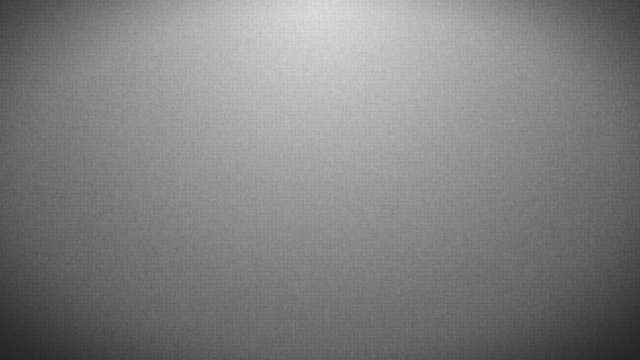
A WebGL 2 fragment shader for this background:

```glsl
#version 300 es
precision highp float;

uniform vec2 u_resolution;
out vec4 outColor;

// Light, in canvas heights
const vec2 GLOW_CENTER = vec2(0.5, 1.0);
const float GLOW_LEVEL = 0.83;
const float GLOW_FALLOFF = 0.44;
const float HOT_SPOT = 0.03;
const float HOT_SPOT_TIGHTNESS = 4.0;

// Corner shade, measured from the middle to the edges
const float SHADE_START = 0.9;
const float SHADE_END = 1.5;
const float SHADE_DEPTH = 0.45;

// Cloth, in cells per canvas height
const float GRAIN_DENSITY = 288.0;
const float THREAD_DENSITY = 92.0;
const float STREAK_RATIO = 0.3;
const float GRAIN_STRENGTH = 0.04;
const float UPRIGHT_STRENGTH = 0.024;
const float LEVEL_STRENGTH = 0.018;
const float WEAVE_STRENGTH = 0.006;
const float TAU = 6.2831853;

float hash(vec2 cell) {
    vec3 p = fract(cell.xyx * 0.1031);
    p += dot(p, p.yzx + 33.33);
    return fract((p.x + p.y) * p.z);
}

// Smooth value noise centred on zero, with its values at cell centres
float noise(vec2 p) {
    p += 0.5;
    vec2 cell = floor(p);
    vec2 f = fract(p);
    f = f * f * (3.0 - 2.0 * f);
    float low = mix(hash(cell), hash(cell + vec2(1.0, 0.0)), f.x);
    float high = mix(hash(cell + vec2(0.0, 1.0)), hash(cell + 1.0), f.x);
    return mix(low, high, f.y) - 0.5;
}

float glow(vec2 offset) {
    float d = length(offset);
    return GLOW_LEVEL - GLOW_FALLOFF * d + HOT_SPOT * exp(-HOT_SPOT_TIGHTNESS * d * d);
}

float cornerShade(vec2 uv) {
    float r = length(uv * 2.0 - 1.0);
    return 1.0 - SHADE_DEPTH * smoothstep(SHADE_START, SHADE_END, r);
}

// Fine grain, short crossed streaks and a faint thread grid
float cloth(vec2 p) {
    vec2 q = p * GRAIN_DENSITY;
    float grain = noise(q);
    float upright = noise(q * vec2(1.0, STREAK_RATIO) + 17.0);
    float level = noise(q * vec2(STREAK_RATIO, 1.0) + 71.0);
    vec2 threads = cos(TAU * p * THREAD_DENSITY);
    return GRAIN_STRENGTH * grain + UPRIGHT_STRENGTH * upright
         + LEVEL_STRENGTH * level + WEAVE_STRENGTH * (threads.x + threads.y);
}

void main() {
    vec2 uv = gl_FragCoord.xy / u_resolution;
    vec2 aspect = vec2(u_resolution.x / u_resolution.y, 1.0);
    float light = glow((uv - GLOW_CENTER) * aspect) * cornerShade(uv);
    light += cloth(uv * aspect) * smoothstep(0.0, 0.4, light);
    outColor = vec4(vec3(clamp(light, 0.0, 1.0)), 1.0);
}
```
